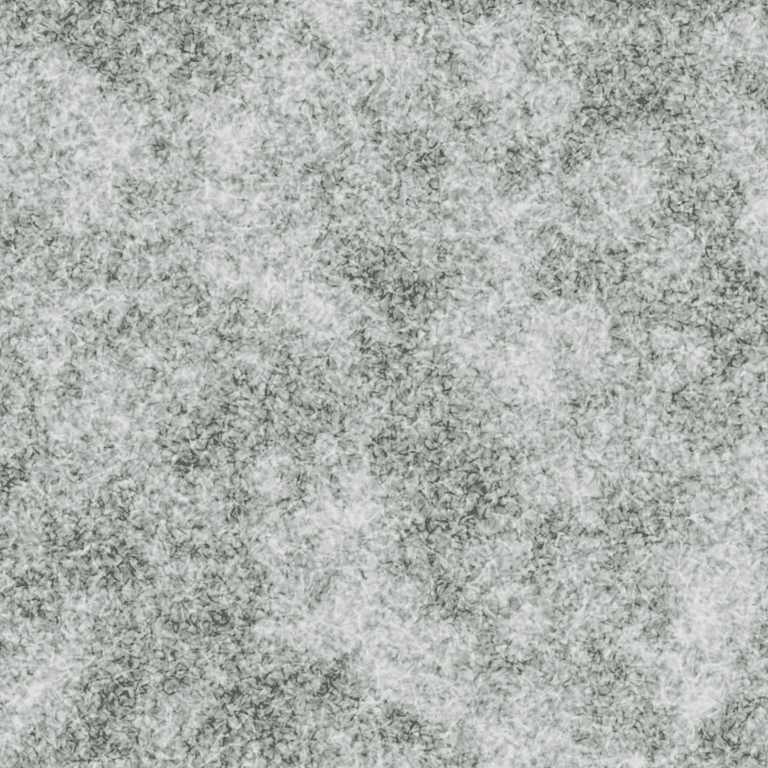
Write a WebGL 1 fragment shader that draws this texture.

```glsl
precision highp float;
// Pale grey-green wool felt: cloudy patches, a fine grain and scattered short
// bent fibres, light over dark. All parts add up to one roughly normal signal,
// which a skewed tone curve turns into colour.

uniform vec2 u_resolution;

const vec3 SHADOW_COLOR = vec3(0.36, 0.39, 0.36);
const vec3 WOOL_COLOR = vec3(0.79, 0.80, 0.79);
const float TAU = 6.2831853;
const int LIGHT_LAYERS = 4;
const int DARK_LAYERS = 3;

// Three random values in 0..1 from a cell and a seed, without sine.
vec3 hash3(vec2 cell, float seed) {
  vec3 p = fract(vec3(cell.xyx + seed * 17.31) * vec3(0.1031, 0.1030, 0.0973));
  p += dot(p, p.yxz + 33.33);
  return fract((p.xxy + p.yzz) * p.zyx);
}

vec2 rotate(vec2 p, float angle) {
  float c = cos(angle), s = sin(angle);
  return vec2(c * p.x + s * p.y, c * p.y - s * p.x);
}

// Smooth value noise in -1..1, turned by the seed to hide the lattice.
float noise(vec2 uv, float frequency, float seed) {
  vec2 p = rotate(uv, seed * 1.3) * frequency + 300.0;
  vec2 cell = floor(p);
  vec2 f = fract(p);
  f = f * f * (3.0 - 2.0 * f);
  float low = mix(hash3(cell, seed).x, hash3(cell + vec2(1.0, 0.0), seed).x, f.x);
  float high = mix(hash3(cell + vec2(0.0, 1.0), seed).x,
                   hash3(cell + vec2(1.0, 1.0), seed).x, f.x);
  return 2.0 * mix(low, high, f.y) - 1.0;
}

// Patches of thicker and thinner wool over four octaves.
float clouds(vec2 uv) {
  float sum = 0.0;
  float frequency = 6.0;
  for (int i = 0; i < 4; i++) {
    sum += 0.55 * noise(uv, frequency, float(i) + 1.0);
    frequency *= 2.1;
  }
  return sum;
}

// Coverage of one bent fibre; p is relative to its centre.
float fibre(vec2 p, float angle, float halfLength, float bend, float width) {
  vec2 q = rotate(p, angle);
  float across = q.y - bend * q.x * q.x;
  float beyond = max(abs(q.x) - halfLength, 0.0);
  return 1.0 - smoothstep(0.0, width, length(vec2(beyond, across)));
}

// One fibre per cell, with random place, direction, length, bend and strength.
float fibreLayer(vec2 uv, float frequency, vec2 lengthRange, float width, float seed) {
  vec2 p = rotate(uv, seed * 0.7) * frequency + 200.0;
  vec2 cell = floor(p);
  float sum = 0.0;
  for (int y = -1; y <= 1; y++) {
    for (int x = -1; x <= 1; x++) {
      vec2 id = cell + vec2(float(x), float(y));
      vec3 place = hash3(id, seed);
      vec3 form = hash3(id, seed + 0.5);
      float halfLength = mix(lengthRange.x, lengthRange.y, form.x);
      float cover = fibre(p - id - place.xy, place.z * TAU, halfLength,
                          form.y - 0.5, width * frequency);
      sum += cover * mix(0.3, 1.0, form.z);
    }
  }
  return sum;
}

// Skewed curve: long dark tail, compressed lights.
vec3 woolColor(float signal) {
  float z = clamp(signal, -3.0, 3.0);
  float tone = 0.80 + 0.21 * z - 0.025 * z * z;
  return mix(SHADOW_COLOR, WOOL_COLOR, tone);
}

void main() {
  vec2 uv = gl_FragCoord.xy / min(u_resolution.x, u_resolution.y);
  float fibreWidth = max(0.0026, 1.2 / min(u_resolution.x, u_resolution.y));

  float patches = clouds(uv);
  float grain = 0.8 * noise(uv, 120.0, 7.0) + 1.1 * noise(uv, 210.0, 8.0);

  float lightFibres = 0.0;
  for (int i = 0; i < LIGHT_LAYERS; i++) {
    lightFibres += fibreLayer(uv, 48.0, vec2(0.3, 0.8), fibreWidth, float(i) + 11.0);
  }
  float darkFibres = 0.0;
  for (int i = 0; i < DARK_LAYERS; i++) {
    darkFibres += fibreLayer(uv, 90.0, vec2(0.25, 0.6), fibreWidth, float(i) + 21.0);
  }

  // Dark fibres show more where the wool is thin.
  float darkStrength = 1.2 * clamp(1.0 - 0.6 * patches, 0.2, 1.8);
  float meanBalance = 0.16;
  float signal = patches + grain + lightFibres - darkStrength * darkFibres + meanBalance;
  gl_FragColor = vec4(woolColor(signal), 1.0);
}
```
